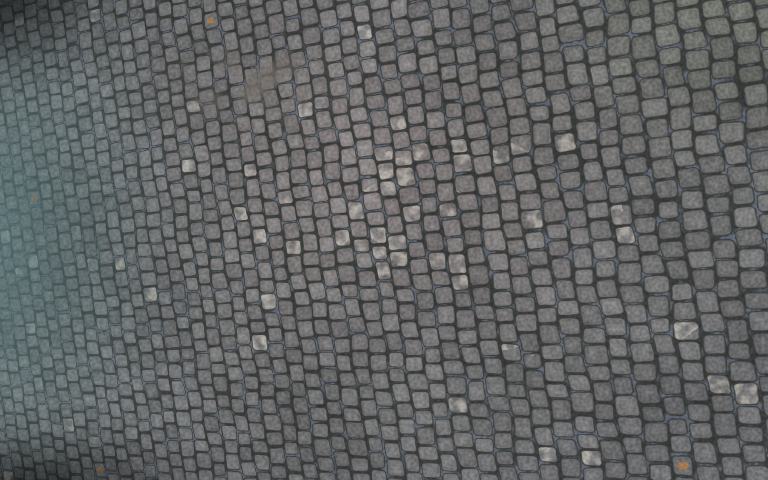
A Shadertoy shader for this texture:

```glsl
const vec3 STONE = vec3(0.415, 0.417, 0.423);
const vec3 WARM_STONE = vec3(0.485, 0.462, 0.460);
const vec3 MOSSY_STONE = vec3(0.400, 0.415, 0.375);
const vec3 JOINT = vec3(0.225, 0.235, 0.230);
const vec3 GRAVEL = vec3(0.375, 0.405, 0.455);
const vec3 LIME = vec3(0.690, 0.670, 0.640);
const vec3 MUD = vec3(0.450, 0.430, 0.410);
const vec3 LEAF = vec3(0.720, 0.480, 0.250);
const vec3 HAZE = vec3(0.370, 0.495, 0.505);

const float PERSPECTIVE = 0.3375;           // growth of the stones to the right
const vec2 FAR_STONE = vec2(0.0235, 0.029); // stone spacing at the left edge

float hash(vec2 p) {
    vec3 q = fract(p.xyx * vec3(0.1031, 0.1030, 0.0973));
    q += dot(q, q.yzx + 33.33);
    return fract((q.x + q.y) * q.z);
}

float gradientAt(vec2 corner, vec2 offset) {
    float angle = 6.2832 * hash(corner);
    return dot(vec2(cos(angle), sin(angle)), offset);
}

float gradientNoise(vec2 p) {
    vec2 i = floor(p), f = p - i;
    vec2 w = f * f * f * (f * (f * 6.0 - 15.0) + 10.0);
    vec2 e = vec2(1.0, 0.0);
    float low = mix(gradientAt(i, f), gradientAt(i + e, f - e), w.x);
    float high = mix(gradientAt(i + e.yx, f - e.yx), gradientAt(i + 1.0, f - 1.0), w.x);
    return mix(low, high, w.y);
}

float glow(vec2 p, vec2 centre, vec2 radius) {
    vec2 q = (p - centre) / radius;
    return exp(-dot(q, q));
}

float roundedBox(vec2 p, vec2 halfSize, float radius) {
    vec2 q = abs(p) - halfSize + radius;
    return length(max(q, 0.0)) + min(max(q.x, q.y), 0.0) - radius;
}

// Maps the canvas to leaning columns (x) and stones along them (y)
vec2 pavingPlane(vec2 p) {
    float across = p.x + 0.15 * (p.y - 0.5);
    float depth = 1.0 + PERSPECTIVE * across;
    float along = p.y - 0.5 - 0.08 * (p.x - 0.8);
    return vec2(across, along) / (FAR_STONE * depth);
}

// Moves each column by its own amount and varies the stone lengths
vec2 staggered(vec2 plane) {
    plane.x += 0.22 * gradientNoise(plane * vec2(0.6, 0.45));
    float column = floor(plane.x);
    plane.y += 0.5 * mod(column, 2.0) + 0.35 * hash(vec2(column, 7.0));
    plane.y += 0.28 * gradientNoise(vec2(column * 5.3, plane.y * 0.7));
    return plane;
}

float stoneDistance(vec2 local, vec2 id, float roughness) {
    vec2 variation = vec2(hash(id + 11.0), hash(id + 47.0));
    vec2 halfSize = vec2(0.455, 0.45) - 0.06 * variation;
    local += 0.04 * (variation.yx - 0.5);
    local.y += 0.12 * (hash(id + 83.0) - 0.5) * local.x;
    return roundedBox(local, halfSize, 0.17) + roughness;
}

vec3 groundTint(vec2 p) {
    vec3 tint = mix(STONE, WARM_STONE, glow(p, vec2(0.80, 0.64), vec2(0.48, 0.36)));
    return mix(tint, MOSSY_STONE, 0.7 * glow(p, vec2(1.55, 1.0), vec2(0.4, 0.3)));
}

// Pale lime deposits, crowded near the middle and sparse elsewhere
float limeCover(vec2 p, vec2 id) {
    float chance = 0.018 + 0.42 * glow(p, vec2(0.88, 0.55), vec2(0.27, 0.16));
    float chosen = step(1.0 - chance, hash(id + 129.0));
    return chosen * smoothstep(-0.3, 0.3, gradientNoise(p * 48.0));
}

void mainImage(out vec4 fragColor, in vec2 fragCoord) {
    vec2 p = fragCoord / iResolution.y;
    vec2 plane = staggered(pavingPlane(p));
    vec2 id = floor(plane);
    vec2 local = fract(plane) - 0.5;

    float spacing = FAR_STONE.y * (1.0 + PERSPECTIVE * p.x);
    float pixel = 1.0 / (iResolution.y * spacing);
    float grain = gradientNoise(p * 145.0);
    float mottle = gradientNoise(p * 62.0 + 19.0);

    // Stone faces
    float d = stoneDistance(local, id, 0.05 * mottle + 0.03 * grain);
    vec3 face = groundTint(p) + 0.07 * (hash(id + 5.0) - 0.5);
    face += 0.10 * grain + 0.06 * mottle;
    face += 0.03 * smoothstep(0.0, -0.3, d);
    face = mix(face, LIME + 0.12 * grain, 0.85 * limeCover(p, id));

    // Joints with loose bluish gravel
    float gravel = smoothstep(-0.05, 0.3, gradientNoise(p * 27.0 + 53.0));
    vec3 joint = mix(JOINT, GRAVEL, gravel * smoothstep(0.01, 0.10, d)) + 0.06 * grain;
    float edge = max(0.045, 0.7 * pixel);
    vec3 color = mix(face, joint, smoothstep(-edge, edge, d));

    // Dried mud and scattered leaves
    float mud = glow(p, vec2(0.54, 0.82), vec2(0.14, 0.07));
    mud *= smoothstep(-0.2, 0.25, gradientNoise(p * 16.0));
    color = mix(color, MUD + 0.06 * grain, 0.8 * mud);
    float leaf = step(0.9965, hash(id + 211.0));
    float leafShape = smoothstep(pixel, -pixel, length(local * vec2(1.0, 1.4)) - 0.24);
    color = mix(color, LEAF + 0.1 * grain, 0.75 * leaf * leafShape);

    // Cool haze on the left, broad shading and dark corners
    float haze = glow(p, vec2(-0.03, 0.50), vec2(0.27, 0.42));
    color = mix(color, HAZE + 0.05 * grain, 0.68 * haze);
    color *= 1.0 + 0.10 * gradientNoise(p * 3.5 + 31.0);
    color *= 1.0 - 0.55 * glow(p, vec2(0.0, 1.02), vec2(0.17, 0.14));
    color *= 1.0 - 0.50 * glow(p, vec2(0.06, -0.02), vec2(0.26, 0.10));
    fragColor = vec4(clamp(color, 0.0, 1.0), 1.0);
}
```
